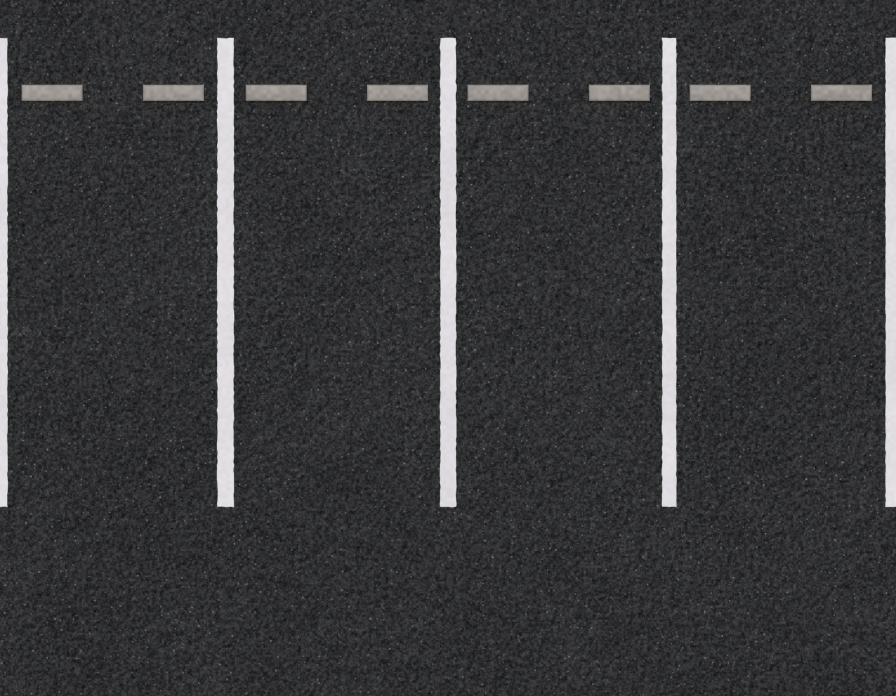
Reproduce this texture procedurally as a Shadertoy shader.

```glsl
// Asphalt parking bays seen from above: worn white dividing lines and pairs of
// concrete wheel stops. Boxes are signed distances repeated by bay index;
// the asphalt is layered value noise with scattered bright stone chips.

#define BAY_WIDTH 0.2495
#define LINE_HALF_WIDTH 0.0085
#define LINE_BOTTOM 0.211
#define LINE_TOP 0.7345
#define STOP_HEIGHT 0.6732
#define STOP_SPREAD 0.0677
#define STOP_HALF_SIZE vec2(0.0341, 0.0091)
#define ASPHALT_COLOR vec3(0.182, 0.184, 0.189)
#define PAINT_COLOR vec3(0.875, 0.863, 0.885)
#define STOP_COLOR vec3(0.615, 0.595, 0.575)
#define GRAIN_SCALE 380.0
#define CHIP_SCALE 125.0

// Integer hash of a grid cell, two values in 0..1
vec2 hash2(vec2 cell) {
    uvec2 q = uvec2(ivec2(cell) + 4096);
    q = q * 1664525u + 1013904223u;
    q.x += q.y * 1664525u;
    q.y += q.x * 1664525u;
    q ^= q >> 16u;
    q.x += q.y * 1664525u;
    q.y += q.x * 1664525u;
    q ^= q >> 16u;
    return vec2(q & 65535u) / 65535.0;
}

float valueNoise(vec2 p) {
    vec2 cell = floor(p), f = fract(p);
    f = f * f * (3.0 - 2.0 * f);
    float low = mix(hash2(cell).x, hash2(cell + vec2(1, 0)).x, f.x);
    float high = mix(hash2(cell + vec2(0, 1)).x, hash2(cell + vec2(1, 1)).x, f.x);
    return mix(low, high, f.y);
}

float boxDistance(vec2 p, vec2 halfSize) {
    vec2 d = abs(p) - halfSize;
    return length(max(d, 0.0)) + min(max(d.x, d.y), 0.0);
}

float coverage(float distance, float softness) {
    return 1.0 - smoothstep(-softness, softness, distance);
}

// Dividing lines stand slightly off a regular spacing
float lineCenter(float index) {
    return index * BAY_WIDTH + 0.0023 * sin(1.3 * index);
}

// Small bright stones, at most one per cell
float stoneChips(vec2 p, float pixel) {
    vec2 grid = p * CHIP_SCALE, cell = floor(grid);
    vec2 place = 0.2 + 0.6 * hash2(cell);
    vec2 kind = hash2(cell + 517.0);
    float radius = mix(0.06, 0.14, kind.y);
    float spot = coverage(length(grid - cell - place) - radius, pixel * CHIP_SCALE * 0.7);
    return spot * smoothstep(0.45, 1.0, kind.x);
}

vec3 asphalt(vec2 p, float pixel) {
    float grain = valueNoise(p * GRAIN_SCALE) - 0.5;
    float fine = valueNoise(p * GRAIN_SCALE * 1.83 + 71.0) - 0.5;
    vec2 bump = p * GRAIN_SCALE * 0.6 + 33.0;
    float relief = valueNoise(bump) - valueNoise(bump + vec2(0.5, -0.5));
    float mottle = valueNoise(p * 13.0) + 0.6 * valueNoise(p * 37.0 + 9.0) - 0.8;
    float tone = 0.10 * grain + 0.09 * fine + 0.05 * relief + 0.014 * mottle;
    return ASPHALT_COLOR + tone + 0.21 * stoneChips(p, pixel);
}

void mainImage(out vec4 fragColor, in vec2 fragCoord) {
    vec2 p = fragCoord / iResolution.x;
    float pixel = 1.0 / iResolution.x;
    vec3 color = asphalt(p, pixel);

    // Wheel stops, mirrored about the middle of each bay
    float bay = floor(p.x / BAY_WIDTH);
    float bayCenter = 0.5 * (lineCenter(bay) + lineCenter(bay + 1.0));
    vec2 stopPoint = vec2(abs(p.x - bayCenter) - STOP_SPREAD, p.y - STOP_HEIGHT);
    float stopEdge = boxDistance(stopPoint, STOP_HALF_SIZE);
    float shadow = boxDistance(stopPoint + vec2(0.0, 0.0012), STOP_HALF_SIZE);
    color *= 1.0 - 0.45 * coverage(shadow, 0.0022);

    vec3 concrete = STOP_COLOR + 0.09 * (valueNoise(p * 230.0) - 0.5);
    concrete += 0.035 * stopPoint.y / STOP_HALF_SIZE.y;
    concrete *= 1.0 - 0.18 * smoothstep(-0.0026, 0.0, stopEdge);
    color = mix(color, concrete, coverage(stopEdge, 0.7 * pixel));

    // Painted lines with a slightly ragged edge
    float index = floor(p.x / BAY_WIDTH + 0.5);
    float halfWidth = LINE_HALF_WIDTH + 0.0008 * sin(1.3 * index);
    vec2 linePoint = p - vec2(lineCenter(index), 0.5 * (LINE_BOTTOM + LINE_TOP));
    float lineEdge = boxDistance(linePoint, vec2(halfWidth, 0.5 * (LINE_TOP - LINE_BOTTOM)));
    lineEdge += 0.0012 * (valueNoise(p * 210.0 + 5.0) - 0.5);
    vec3 paint = PAINT_COLOR + 0.035 * (valueNoise(p * 260.0) - 0.5);
    paint += 0.03 * (valueNoise(p * 22.0) - 0.5);
    color = mix(color, paint, coverage(lineEdge, 0.8 * pixel));

    fragColor = vec4(clamp(color, 0.0, 1.0), 1.0);
}
```
